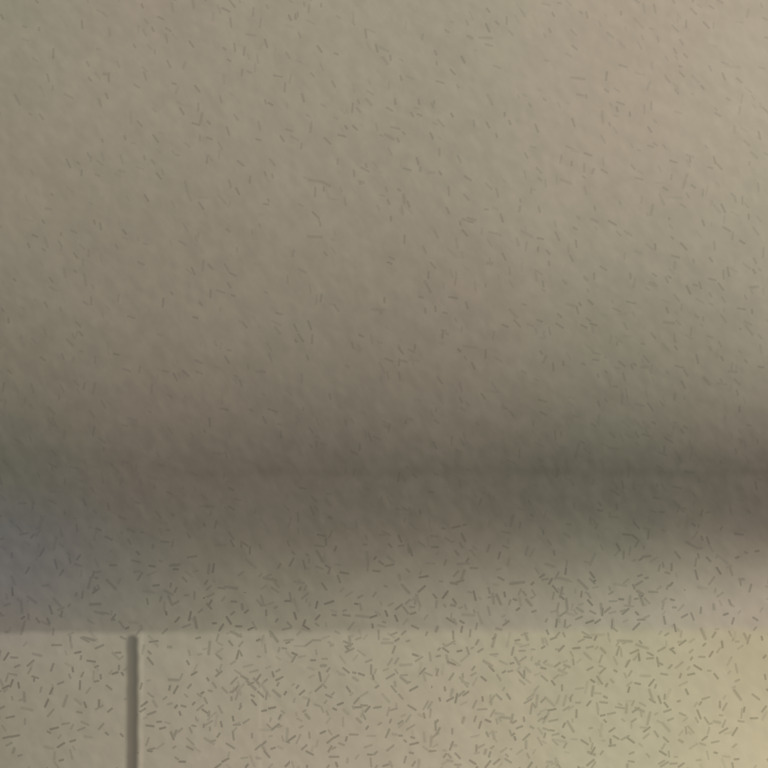
Reproduce this texture procedurally as a Shadertoy shader.

```glsl
// A softly lit plaster wall: a curved surface falls into a wide shadow above
// a pale ledge with one vertical groove. Light is built from smooth ramps,
// then value noise and scattered short strokes add the speckled grain.

#define SHADOW_LEVEL 0.40
#define CREASE_Y 0.385
#define LEDGE_Y 0.176
#define GROOVE_X 0.172
#define GROOVE_HALF_WIDTH 0.0078
#define SEAM_X 0.339
#define MOTTLE 0.030
#define GRAIN 0.050
#define FLECK_DEPTH 0.17
#define WALL_TINT vec3(1.0, 0.943, 0.822)

float hash(vec2 p) {
    return fract(sin(dot(p, vec2(127.1, 311.7))) * 43758.5453);
}

float valueNoise(vec2 p) {
    vec2 i = floor(p), f = fract(p);
    f = f * f * (3.0 - 2.0 * f);
    return mix(mix(hash(i), hash(i + vec2(1, 0)), f.x),
               mix(hash(i + vec2(0, 1)), hash(i + vec2(1, 1)), f.x), f.y);
}

float fbm(vec2 p) {
    float sum = 0.0, amp = 0.5;
    for (int i = 0; i < 4; i++) {
        sum += amp * (valueNoise(p) - 0.5);
        p = mat2(0.8, 0.6, -0.6, 0.8) * p * 2.03 + 17.3;
        amp *= 0.5;
    }
    return sum;
}

float segmentDistance(vec2 p, vec2 halfAxis) {
    float t = clamp(dot(p, halfAxis) / dot(halfAxis, halfAxis), -1.0, 1.0);
    return length(p - halfAxis * t);
}

// Short strokes, one candidate per grid cell; density is the share kept
float flecks(vec2 uv, float cells, float density, float spread) {
    vec2 p = uv * cells, cell = floor(p);
    float blur = 0.10 + cells / iResolution.y;
    float ink = 0.0;
    for (int j = -1; j <= 1; j++)
    for (int i = -1; i <= 1; i++) {
        vec2 id = cell + vec2(i, j);
        float keep = step(hash(id + 3.7), density);
        vec2 centre = id + vec2(hash(id + 11.3), hash(id + 29.1));
        float angle = -0.95 + spread * (hash(id + 47.9) - 0.5);
        float reach = mix(0.12, 0.50, hash(id + 61.7));
        float d = segmentDistance(p - centre, reach * vec2(cos(angle), sin(angle)));
        float stroke = 1.0 - smoothstep(0.02, 0.02 + blur, d);
        ink = max(ink, keep * stroke * mix(0.3, 1.0, hash(id + 83.3)));
    }
    return ink;
}

// Brightness of the surface before grain
float wallLight(vec2 uv, float below) {
    float height = max(uv.y - 0.40, 0.0);
    float falloff = mix(0.27, 0.16, uv.x * uv.x);
    float light = SHADOW_LEVEL
                + mix(0.19, 0.28, uv.x) * (1.0 - exp(-height / falloff));
    float rise = 1.0 - smoothstep(mix(0.12, 0.19, uv.x), 0.355, uv.y);
    light += mix(0.08, 0.26, uv.x) * rise;
    light += below * mix(0.080, 0.035, uv.x);
    light += below * 0.055 * uv.x * (1.0 - uv.y / LEDGE_Y);
    return light;
}

void mainImage(out vec4 fragColor, in vec2 fragCoord) {
    vec2 uv = fragCoord / iResolution.xy;
    float pixel = 1.0 / iResolution.y;

    // Ledge, slightly uneven along its length
    float ledge = LEDGE_Y + 0.005 * uv.x + 0.003 * (valueNoise(vec2(uv.x * 50.0, 2.0)) - 0.5);
    float edgeBlur = mix(0.003, 0.008, uv.x) + pixel;
    float below = 1.0 - smoothstep(ledge - edgeBlur, ledge + edgeBlur, uv.y);
    float light = wallLight(uv, below);

    // Faint crease inside the shadow
    float creaseOffset = uv.y - CREASE_Y - 0.006 * (valueNoise(vec2(uv.x * 14.0, 5.0)) - 0.5);
    light -= 0.016 * exp(-pow(creaseOffset / 0.007, 2.0)) * smoothstep(0.1, 0.4, uv.x);

    // Broad mottling and fine slanted fibres
    mat2 slant = mat2(0.58, 0.81, -0.81, 0.58);
    vec2 fibre = slant * uv;
    light += MOTTLE * fbm(uv * 7.0);
    light += GRAIN * fbm(fibre * vec2(65.0, 110.0));

    // Flecks thicken toward the ledge and thin out at the upper left
    float lower = 1.0 - smoothstep(0.16, 0.42, uv.y);
    float patches = 0.55 + 0.9 * valueNoise(uv * 6.0 + 8.0);
    float density = mix(0.14 + 0.12 * uv.x, 0.48, lower) * patches;
    float ink = flecks(uv, 88.0, density, mix(1.6, 4.0, lower));
    ink = max(ink, 0.7 * flecks(uv + 5.3, 57.0, density * 0.5, 2.2));
    light -= FLECK_DEPTH * ink * mix(0.34, 0.75, lower) * smoothstep(0.2, 0.65, light);

    // Rounded groove with a lit right lip, and a shallow seam
    float wobble = 0.0015 * (valueNoise(vec2(3.0, uv.y * 70.0)) - 0.5);
    vec2 grooveTop = vec2(GROOVE_X + wobble, LEDGE_Y - 0.010);
    vec2 offset = uv - grooveTop;
    float groove = length(vec2(offset.x, max(offset.y, 0.0))) - GROOVE_HALF_WIDTH;
    float cut = 1.0 - smoothstep(-0.003 - pixel, 0.002 + pixel, groove);
    float across = clamp(offset.x / GROOVE_HALF_WIDTH, -1.0, 1.0);
    light = mix(light, 0.415 - 0.055 * across, cut);
    light += 0.035 * below * exp(-pow((offset.x - 0.013) / 0.003, 2.0));
    float seam = exp(-pow((uv.x - SEAM_X) / (0.0015 + pixel), 2.0));
    light += 0.022 * seam * (1.0 - smoothstep(0.09, 0.14, uv.y));

    // Warm wall, cool lower left, golden lower right, rosy patches
    vec3 color = light * WALL_TINT;
    float cool = exp(-dot((uv - vec2(0.0, 0.27)) / vec2(0.16, 0.10),
                          (uv - vec2(0.0, 0.27)) / vec2(0.16, 0.10)));
    color += cool * vec3(-0.012, 0.002, 0.035);
    color.b -= 0.035 * below * uv.x * uv.x;
    color += vec3(0.018, -0.004, 0.004) * (valueNoise(uv * 5.0 + 31.0) - 0.5);
    fragColor = vec4(clamp(color, 0.0, 1.0), 1.0);
}
```
